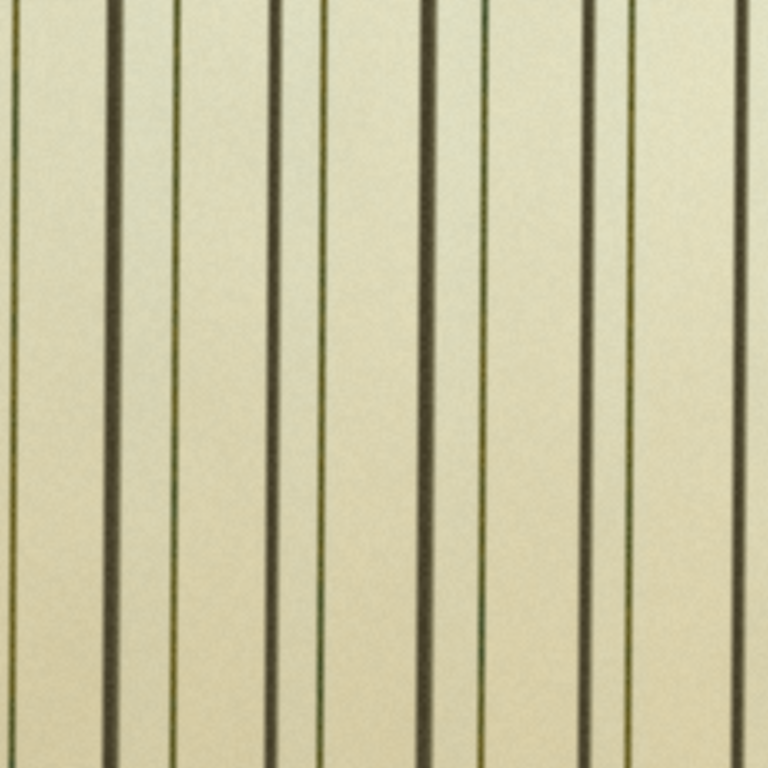
This pattern is drawn by a WebGL 1 fragment shader. Its source:

```glsl
precision highp float;
// Cream ribbed panels split by soft vertical grooves, alternately wide and thin.
uniform vec2 u_resolution;

const vec3 PANEL_TOP = vec3(0.873, 0.862, 0.737);
const vec3 PANEL_BOTTOM = vec3(0.835, 0.795, 0.640);
const vec3 STRIP_TINT = vec3(-0.006, 0.002, 0.010);
const vec3 WIDE_CORE = vec3(0.275, 0.250, 0.165);
const vec3 WIDE_RIM = vec3(0.400, 0.380, 0.260);
const vec3 THIN_GREEN = vec3(0.270, 0.320, 0.170);
const vec3 THIN_OLIVE = vec3(0.400, 0.365, 0.130);
const float EDGE_SOFTNESS = 0.0055;

float hash(vec2 p) {
  vec3 q = fract(vec3(p.xyx) * 0.1031);
  q += dot(q, q.yzx + 33.33);
  return fract((q.x + q.y) * q.z);
}

float valueNoise(vec2 p) {
  vec2 cell = floor(p);
  vec2 f = fract(p);
  f = f * f * (3.0 - 2.0 * f);
  float low = mix(hash(cell), hash(cell + vec2(1.0, 0.0)), f.x);
  float high = mix(hash(cell + vec2(0.0, 1.0)), hash(cell + vec2(1.0, 1.0)), f.x);
  return mix(low, high, f.y);
}

// Coverage of a soft band at signed offset d from its centre.
float band(float d, float halfWidth, float softness) {
  return smoothstep(-softness, softness, halfWidth - abs(d));
}

// Grooves lean slightly to the left towards the bottom.
float leanOffset(float y, float amount) {
  return amount * (y - 0.5);
}

// Panel surface: vertical warmth, sideways light, mottling and fine grain.
vec3 panelColor(vec2 p) {
  vec3 color = mix(PANEL_BOTTOM, PANEL_TOP, smoothstep(-0.1, 1.0, p.y));
  float mottle = valueNoise(p * vec2(9.0, 6.0)) - 0.5;
  float grain = valueNoise(p * 230.0) + 0.6 * valueNoise(p * 110.0 + 40.0) - 0.8;
  float tint = valueNoise(p * 75.0 + 90.0) - 0.5;
  color += 0.024 * (p.x - 0.45) + 0.012 * mottle + 0.022 * grain;
  return color + tint * vec3(0.008, 0.0, -0.012);
}

// Wide groove: dark core, paler rim on the right.
vec3 addWideGroove(vec3 color, float d, float halfWidth, float grain) {
  float rim = smoothstep(-0.1, 1.0, d / halfWidth);
  vec3 ink = mix(WIDE_CORE, WIDE_RIM, rim) + 0.05 * grain;
  return mix(color, ink, band(d, halfWidth, EDGE_SOFTNESS));
}

// Thin groove: hue wanders between green and olive along its length.
vec3 addThinGroove(vec3 color, float d, float hue, float grain) {
  vec3 ink = mix(THIN_GREEN, THIN_OLIVE, hue) + 0.08 * grain;
  return mix(color, ink, band(d, 0.0043, EDGE_SOFTNESS * 0.9));
}

void main() {
  vec2 p = gl_FragCoord.xy / u_resolution;
  vec3 color = panelColor(p);
  float grain = valueNoise(p * 170.0 + 17.0) - 0.5;

  for (int k = 0; k < 5; k++) {
    float i = float(k);
    float odd = mod(i, 2.0);
    float thinX = 0.0182 + 0.2005 * i + 0.0092 * odd + leanOffset(p.y, 0.0055);
    float wideX = 0.1471 + 0.2041 * i + 0.0047 * odd + leanOffset(p.y, 0.0060);
    float halfWidth = 0.0083 + 0.0023 * (1.0 - odd) * (1.0 - smoothstep(2.0, 4.0, i));

    // Narrow strip to the right of each wide groove is slightly cooler.
    float strip = band(p.x - wideX - 0.04, 0.04, 0.004);
    color += STRIP_TINT * strip;

    float hue = valueNoise(vec2(i * 7.3, p.y * 6.0));
    hue = clamp(hue + 0.5 * (valueNoise(vec2(i * 3.1, p.y * 60.0)) - 0.3), 0.0, 1.0);
    color = addWideGroove(color, p.x - wideX, halfWidth, grain);
    color = addThinGroove(color, p.x - thinX, hue, grain);
  }

  gl_FragColor = vec4(clamp(color, 0.0, 1.0), 1.0);
}
```
